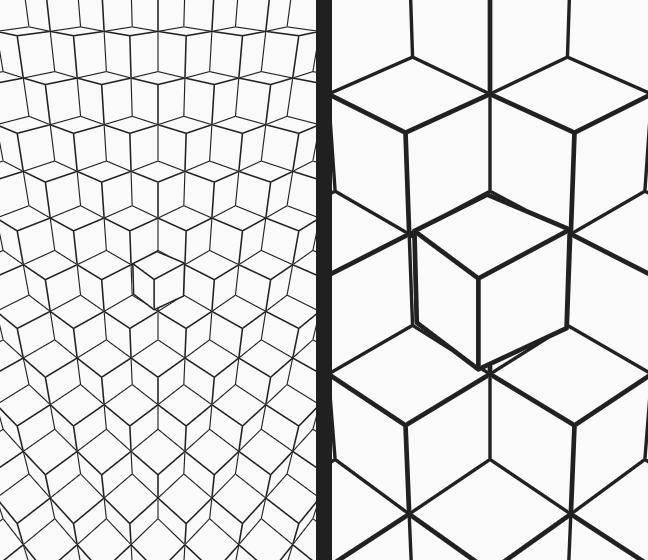
Left: the whole. Right: its middle third, enlarged.
This pattern is drawn by a WebGL 2 fragment shader. Its source:

```glsl
#version 300 es
precision highp float;
// Line drawing of a stacked-cube lattice in perspective, with one cube turned loose.
uniform vec2 u_resolution;
out vec4 fragColor;

const float ROWS = 12.0;                // lattice rows over the canvas height
const float COLUMN = 1.1547;            // node spacing across, in row heights
const float ROW_SHIFT = 0.328;          // height of the lowest node row
const vec3 PAPER = vec3(0.982);
const vec3 INK = vec3(0.13);
const float NEAR_HALF_WIDTH = 0.0168;
const float FAR_HALF_WIDTH = 0.0122;
// Each depth layer: vanishing height and scale
const vec2 NEAR_LAYER = vec2(5.719, 1.0453);
const vec2 FAR_LAYER = vec2(6.016, 0.958);

float segmentDistance(vec2 p, vec2 a, vec2 b) {
  vec2 pa = p - a, ba = b - a;
  return length(pa - ba * clamp(dot(pa, ba) / dot(ba, ba), 0.0, 1.0));
}

// Antialiased coverage of a line
float stroke(float dist, float halfWidth, float pixel) {
  return clamp(0.5 + (halfWidth - dist) / pixel, 0.0, 1.0);
}

// Scale a flat lattice point about the vanishing point of its layer
vec2 project(vec2 flatPoint, vec2 layer) {
  vec2 center = vec2(0.0, layer.x);
  return center + (flatPoint - center) * layer.y;
}

// Three near and three far edges leave every node
float latticeInk(vec2 p, float pixel) {
  float nearDist = 1e3, farDist = 1e3;
  float baseRow = round(p.y - ROW_SHIFT);
  for (int j = -1; j <= 1; j++) {
    float row = baseRow + float(j);
    float stagger = 0.5 * mod(row + 1.0, 2.0);
    float baseColumn = round(p.x / COLUMN - stagger);
    for (int i = -1; i <= 1; i++) {
      vec2 node = vec2((baseColumn + float(i) + stagger) * COLUMN, row + ROW_SHIFT);
      for (int k = 0; k < 3; k++) {
        float angle = radians(90.0 + 120.0 * float(k));
        vec2 arm = vec2(cos(angle), sin(angle)) * 2.0 / 3.0;
        nearDist = min(nearDist, segmentDistance(p, node, project(node + arm, NEAR_LAYER)));
        farDist = min(farDist, segmentDistance(p, node, project(node - arm, FAR_LAYER)));
      }
    }
  }
  return max(stroke(nearDist, NEAR_HALF_WIDTH, pixel), stroke(farDist, FAR_HALF_WIDTH, pixel));
}

// Opaque turned cube drawn over the lattice ink
float looseCube(vec2 p, float latticeCover, float pixel) {
  // Outline, clockwise from the back corner
  vec2 rim[6] = vec2[6](vec2(-0.02, 6.61), vec2(0.57, 6.36), vec2(0.547, 5.656),
                        vec2(-0.083, 5.362), vec2(-0.523, 5.695), vec2(-0.54, 6.35));
  vec2 front = vec2(-0.083, 6.011);
  float outside = -1e3, edgeDist = 1e3;
  for (int i = 0; i < 6; i++) {
    vec2 a = rim[i], b = rim[(i + 1) % 6];
    vec2 along = normalize(b - a);
    outside = max(outside, dot(p - a, vec2(-along.y, along.x)));
    edgeDist = min(edgeDist, segmentDistance(p, a, b));
    if (i % 2 == 1) edgeDist = min(edgeDist, segmentDistance(p, front, a));
  }
  float fill = clamp(0.5 - outside / pixel, 0.0, 1.0);
  return max(latticeCover * (1.0 - fill), stroke(edgeDist, NEAR_HALF_WIDTH, pixel));
}

void main() {
  // Row-height units, centered across and measured from the bottom
  float pixel = ROWS / u_resolution.y;
  vec2 p = (gl_FragCoord.xy - vec2(0.5 * u_resolution.x, 0.0)) * pixel;
  float ink = looseCube(p, latticeInk(p, pixel), pixel);
  fragColor = vec4(mix(PAPER, INK, ink), 1.0);
}
```
